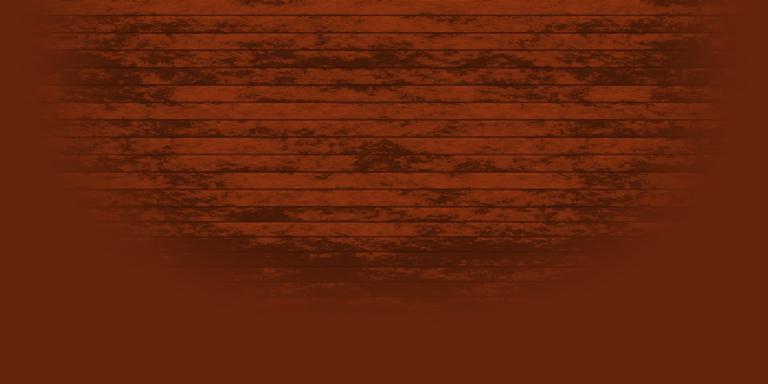
A Shadertoy shader for this background:

```glsl
// Weathered red-brown planks, fading through a dark rim into a plain rust backdrop.

const vec3 BACKDROP = vec3(0.400, 0.140, 0.043);
const vec3 WOOD_DARK = vec3(0.270, 0.098, 0.028);
const vec3 WOOD_LIGHT = vec3(0.525, 0.188, 0.058);
const vec3 SEAM_COLOR = vec3(0.210, 0.072, 0.022);

// Lengths are in canvas heights, with y measured down from the top.
const float PLANK_PITCH = 0.0453;
const float FIRST_SEAM = 0.040;
const float NARROW_START = 0.540;
const float NARROW_RATE = 0.16;
const float SEAM_HALF_WIDTH = 0.0020;
const float GRAIN_PERIOD = 1.08;
const vec2 FADE_CENTER = vec2(0.0, 0.155);
const vec2 FADE_RADIUS = vec2(0.960, 0.700);
const float FADE_POWER = 2.3;

// Lightness offset of each plank, from the top down
const float PLANK_TONE[17] = float[17](
    0.08, 0.04, 0.00, -0.06, -0.09, 0.00, 0.08, 0.04, 0.00,
    0.01, 0.14, 0.02, -0.05, 0.11, -0.05, -0.11, -0.08);

float hash(vec2 cell) {
    vec3 q = fract(vec3(cell.xyx) * 0.1031);
    q += dot(q, q.yzx + 33.33);
    return fract((q.x + q.y) * q.z);
}

// Value noise that repeats along x after a whole number of cells
float tiledNoise(vec2 p, float cells) {
    vec2 cell = floor(p);
    vec2 f = fract(p);
    f = f * f * (3.0 - 2.0 * f);
    float left = mod(cell.x, cells);
    float right = mod(cell.x + 1.0, cells);
    float low = mix(hash(vec2(left, cell.y)), hash(vec2(right, cell.y)), f.x);
    float high = mix(hash(vec2(left, cell.y + 1.0)),
                     hash(vec2(right, cell.y + 1.0)), f.x);
    return mix(low, high, f.y);
}

// Layered noise, from long stains to short flakes of worn paint
float wornGrain(float u, float across, float plank) {
    float sum = 0.0;
    float weight = 0.30;
    vec2 scale = vec2(7.0, 1.4);
    for (int i = 0; i < 4; i++) {
        vec2 p = vec2(u * scale.x, across * scale.y + plank * 31.0);
        sum += weight * tiledNoise(p, scale.x);
        weight *= 0.88;
        scale *= vec2(3.0, 2.2);
    }
    return sum;
}

vec3 plankColor(vec2 p, float fade, float pixel) {
    // The lowest boards are slightly narrower
    float y = p.y + NARROW_RATE * max(p.y - NARROW_START, 0.0);
    float row = (y - FIRST_SEAM) / PLANK_PITCH + 1.0;
    float plank = floor(row);
    float across = fract(row);
    float tone = PLANK_TONE[int(clamp(plank, 0.0, 16.0))];

    // Worn paint, darker near the plank edges and the rim
    float seamDistance = min(across, 1.0 - across) * PLANK_PITCH;
    float edge = 1.0 - smoothstep(0.0, 0.012, seamDistance);
    float grain = wornGrain(p.x / GRAIN_PERIOD, across, plank);
    float wear = grain + tone - 0.07 * edge
               - 0.13 * smoothstep(0.45, 0.85, fade);
    float light = 0.38 * smoothstep(0.32, 0.48, wear)
                + 0.62 * smoothstep(0.15, 0.80, wear);
    vec3 color = mix(WOOD_DARK, WOOD_LIGHT, light);

    // Fine streaks along the boards
    float streak = tiledNoise(vec2(p.x / GRAIN_PERIOD * 90.0, row * 13.0), 90.0);
    color *= 0.95 + 0.10 * streak;

    // Dark gaps, with a thin lit lip below each one
    float lip = smoothstep(0.05, 0.10, across) * (1.0 - smoothstep(0.10, 0.22, across));
    color *= 1.0 + 0.08 * lip;
    float seam = 1.0 - smoothstep(SEAM_HALF_WIDTH - 0.5 * pixel,
                                  SEAM_HALF_WIDTH + 0.5 * pixel, seamDistance);
    return mix(color, SEAM_COLOR, 0.75 * seam);
}

void mainImage(out vec4 fragColor, in vec2 fragCoord) {
    float pixel = 1.0 / iResolution.y;
    vec2 p = vec2(fragCoord.x - 0.5 * iResolution.x,
                  iResolution.y - fragCoord.y) * pixel;

    // Rounded fade: zero at the middle, one where the wood is gone
    vec2 reach = abs(p - FADE_CENTER) / FADE_RADIUS;
    reach.y *= step(FADE_CENTER.y, p.y);
    float fade = pow(pow(reach.x, FADE_POWER) + pow(reach.y, FADE_POWER),
                     1.0 / FADE_POWER);
    float cover = 1.0 - smoothstep(0.66, 1.02, fade);

    vec3 color = mix(BACKDROP, plankColor(p, fade, pixel), cover);
    fragColor = vec4(color, 1.0);
}
```
